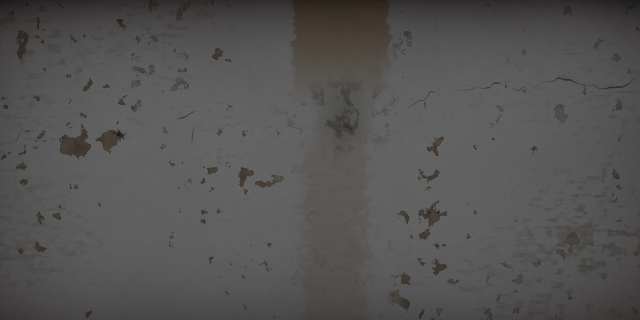
Give the GLSL for this texture, as a Shadertoy shader.

```glsl
float hash(vec2 p) {
    vec3 q = fract(p.xyx * vec3(0.1031, 0.103, 0.0973));
    q += dot(q, q.yzx + 33.33);
    return fract((q.x + q.y) * q.z);
}

float noise(vec2 p) {
    vec2 i = floor(p), f = fract(p);
    f = f * f * (3.0 - 2.0 * f);
    return mix(mix(hash(i), hash(i + vec2(1, 0)), f.x),
               mix(hash(i + vec2(0, 1)), hash(i + vec2(1, 1)), f.x), f.y);
}

float fbm(vec2 p) {
    float sum = 0.0, amp = 0.5;
    for (int i = 0; i < 5; i++) {
        sum += amp * noise(p);
        p = mat2(1.6, 1.2, -1.2, 1.6) * p + 17.3;
        amp *= 0.5;
    }
    return sum;
}

// Soft-ended interval: 1 between a and b
float span(float x, float a, float b, float soft) {
    return smoothstep(a - soft, a + soft, x) * (1.0 - smoothstep(b - soft, b + soft, x));
}

// Ragged paint chips, one at most per cell: x = body, y = dark rim
vec2 chips(vec2 p, float cells, float density) {
    vec2 ragged = vec2(fbm(p * cells * 2.6), fbm(p * cells * 2.6 + 50.0)) - 0.48;
    vec2 q = p * cells + ragged * 1.1;
    vec2 id = floor(q) + cells;
    float cluster = smoothstep(0.45, 0.75, noise(id / cells * 5.0 + 3.0));
    float present = step(hash(id), density * (0.2 + 3.0 * cluster));
    vec2 center = 0.35 + 0.3 * vec2(hash(id + 11.0), hash(id + 23.0));
    float radius = mix(0.12, 0.32, hash(id + 37.0));
    float d = (length((fract(q) - center) * vec2(1.1, 0.9)) - radius) / cells;
    float body = 1.0 - smoothstep(-0.004, 0.002, d);
    return present * vec2(body, body * smoothstep(-0.008, 0.0, d));
}

// Wandering hairline along t, fading at both ends
float crack(float t, float offset, float a, float b) {
    float wander = 0.07 * (noise(vec2(t * 11.0, a * 9.0)) - 0.5)
                 + 0.02 * (noise(vec2(t * 55.0, b * 9.0)) - 0.5);
    float width = 0.0025 * noise(vec2(t * 22.0, 4.0));
    float line = 1.0 - smoothstep(width * 0.4, width + 0.002, abs(offset - wander));
    return line * span(t, a, b, 0.03) * smoothstep(0.1, 0.8, noise(vec2(t * 24.0, 8.0)));
}

void mainImage(out vec4 fragColor, in vec2 fragCoord) {
    vec2 p = fragCoord / iResolution.y;
    p.x *= 2.0 * iResolution.y / iResolution.x;
    float cloud = fbm(p * 4.0);
    float fine = fbm(p * 45.0);
    float scuff = fbm(p * vec2(32.0, 90.0));

    // Plaster darkening towards the edges
    float shade = 0.393 - 0.215 * exp((p.y - 1.0) / 0.1) - 0.11 * exp(-p.y / 0.13)
                - 0.075 * exp(-p.x / 0.16) - 0.075 * exp((p.x - 2.0) / 0.19);
    shade += 0.03 * (cloud - 0.5) + 0.012 * (fine - 0.5);
    shade += 0.008 * (noise(p * 210.0) - 0.5);
    vec3 color = shade * mix(vec3(1.03, 0.99, 0.98), vec3(1.0, 0.997, 0.997),
                             smoothstep(0.2, 0.36, shade));

    // Brown vertical band, strong at the top and faint below
    float edge = 0.03 * (fine - 0.5) + 0.02 * (scuff - 0.5);
    float top = span(p.x + edge, 0.915, 1.215, 0.007)
              * smoothstep(0.7, 0.92, p.y + 0.12 * (cloud - 0.5));
    float lower = span(p.x + edge * 2.5, 0.95, 1.14, 0.03)
                * (1.0 - smoothstep(0.45, 0.66, p.y)) * (0.5 + cloud);
    color *= mix(vec3(1), vec3(0.85, 0.72, 0.58), top * (0.8 + 0.2 * scuff));
    color *= mix(vec3(1), vec3(0.9, 0.86, 0.82), lower * (0.5 + 0.7 * scuff));
    color *= mix(vec3(1), vec3(0.93, 0.9, 0.86), span(p.x + edge, 0.92, 1.2, 0.02)
           * smoothstep(0.66, 0.76, p.y) * (1.0 - top));

    // Worn grime in the corners and on the lower right
    float worn = smoothstep(0.5, 0.0, length(p - vec2(0.0, 0.95)))
               + smoothstep(0.6, 0.0, length((p - vec2(1.95, 0.2)) * vec2(1.0, 0.8)))
               + 0.6 * smoothstep(0.35, 0.0, length(p - vec2(0.6, 0.98)))
               + 0.5 * smoothstep(0.4, 0.0, length(p - vec2(0.05, 0.25)));
    float flecks = smoothstep(0.48, 0.68, 0.6 * fine + 0.4 * scuff + 0.4 * (cloud - 0.5));
    color *= mix(vec3(1), vec3(0.7, 0.67, 0.63), worn * (0.2 + 0.75 * flecks) * 0.7);
    color *= 1.0 - 0.07 * smoothstep(0.6, 0.75, scuff) * smoothstep(0.4, 0.65, cloud);

    // Grey smudge with a hollow and flaking around it
    vec2 s = p - vec2(1.07, 0.635);
    float streak = fbm(p * vec2(38.0, 16.0));
    float smudge = smoothstep(0.13, 0.015, length(s * vec2(1.1, 0.85)) + 0.1 * (streak - 0.5));
    color *= mix(vec3(1), vec3(0.68, 0.68, 0.66), smudge * (0.2 + 0.75 * streak));
    vec2 h = s - vec2(0.025, 0.0);
    float hollow = abs(length(h * vec2(1.3, 0.8)) - 0.03 + 0.015 * (fine - 0.5));
    color *= 1.0 - 0.25 * smoothstep(0.01, 0.0, hollow) * smoothstep(0.02, -0.03, h.y);
    float flake = smoothstep(0.54, 0.68, fbm(p * 34.0 + 9.0))
                * smoothstep(0.22, 0.06, length(s * vec2(0.8, 1.5)));
    color *= mix(vec3(1), vec3(0.76, 0.72, 0.66), flake * 0.8);

    // Cracks
    float cracks = crack(p.x, p.y - 0.66 + 0.2 * (p.x - 0.5), 0.46, 0.64);
    cracks += 0.6 * crack(p.y, p.x - 0.595, 0.36, 0.62);
    cracks += 0.4 * crack(p.x, p.y - 0.61, 0.64, 1.0);
    cracks += 0.7 * crack(p.x, p.y - 0.64 - 0.3 * (p.x - 1.2), 1.17, 1.46);
    cracks += 0.8 * crack(p.x, p.y - 0.72, 1.46, 1.66);
    cracks += crack(p.x, p.y - 0.735, 1.68, 1.98);
    cracks += 0.5 * crack(p.y, p.x - 0.06, 0.4, 0.6);
    cracks += 0.25 * crack(p.y, p.x - 1.37, 0.7, 0.98);
    color *= 1.0 - 0.45 * min(cracks, 1.0);

    // Chips in three sizes, browner on the left, paler on the right
    float pale = smoothstep(0.35, 0.6, noise(p * 4.0 + 7.0) + 0.3 * (p.x - 0.9));
    vec3 chipTint = mix(vec3(0.66, 0.57, 0.46), vec3(0.8, 0.77, 0.73), pale);
    chipTint *= 0.75 + 0.5 * fine;
    float open = 1.0 - 0.85 * span(p.x, 0.9, 1.24, 0.04);
    for (int i = 0; i < 3; i++) {
        float size = float(i);
        vec2 chip = chips(p + size * 3.7, 10.0 * pow(2.0, size), 0.1 - 0.03 * size) * open;
        color *= mix(vec3(1), chipTint, chip.x * 0.85) * (1.0 - 0.12 * chip.y);
    }

    fragColor = vec4(clamp(color, 0.0, 1.0), 1.0);
}
```
